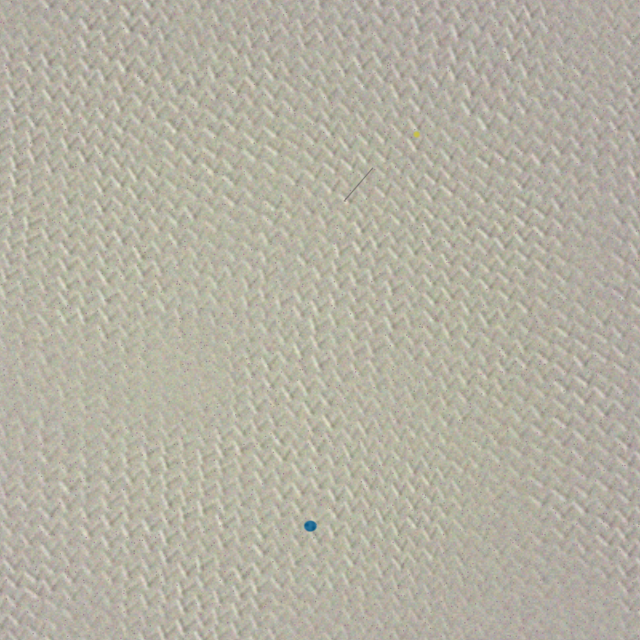
A Shadertoy shader for this texture:

```glsl
// Pale embossed zigzag weave with coloured grain, a blue dot and a thin scratch.

const float CELLS = 35.0;          // weave cells across the canvas
const float GRAIN = 400.0;         // grain cells across the canvas
const vec3 STONE = vec3(0.703, 0.686, 0.636);
const vec3 OLIVE = vec3(0.698, 0.692, 0.617);
const vec3 MAUVE = vec3(0.700, 0.671, 0.650);
const vec3 SPECK = vec3(0.59, 0.49, 0.55);
const vec3 BLUE = vec3(0.13, 0.42, 0.58);
const vec3 YELLOW = vec3(0.80, 0.77, 0.20);
const vec3 SCRATCH = vec3(0.40, 0.39, 0.38);

vec3 hash3(vec2 p) {
    vec3 q = fract(vec3(p.xyx) * vec3(0.1031, 0.1030, 0.0973));
    q += dot(q, q.yxz + 33.33);
    return fract((q.xxy + q.yzz) * q.zyx);
}

// Smooth noise with three independent channels
vec3 noise3(vec2 p) {
    vec2 i = floor(p), f = fract(p);
    f = f * f * (3.0 - 2.0 * f);
    return mix(mix(hash3(i), hash3(i + vec2(1, 0)), f.x),
               mix(hash3(i + vec2(0, 1)), hash3(i + vec2(1, 1)), f.x), f.y);
}

float segmentDistance(vec2 p, vec2 a, vec2 b) {
    vec2 ap = p - a, ab = b - a;
    return length(ap - ab * clamp(dot(ap, ab) / dot(ab, ab), 0.0, 1.0));
}

float coverage(float d, float blur) {
    return 1.0 - smoothstep(-blur, blur, d);
}

// Soft raised thread: lit crest with a shadow on its right side
float thread(vec2 p, float angle, float halfLength, float width) {
    vec2 dir = vec2(cos(angle), sin(angle));
    float along = max(abs(dot(p, dir)) - halfLength, 0.0) / width;
    float across = dot(p, vec2(-dir.y, dir.x)) / width;
    float crest = exp(-across * across);
    float shade = exp(-(across - 1.7) * (across - 1.7));
    return (crest - 0.7 * shade) * exp(-along * along);
}

// Slanted lattice of steep bright threads joined by fainter counter threads
float weave(vec2 p, float turn) {
    float column = floor(p.x), relief = 0.0;
    for (int i = -1; i <= 1; i++) {
        float x = column + float(i) + 0.5;
        float slant = 0.3 * x;
        float row = floor(p.y - slant);
        for (int j = -1; j <= 1; j++) {
            vec2 id = vec2(x, row + float(j) + 0.5);
            vec3 rnd = hash3(id + 80.0);
            vec2 q = p - vec2(x, id.y + slant) - 0.16 * (rnd.xy - 0.5);
            float strength = 0.65 + 0.7 * rnd.z;
            float wobble = turn + 0.3 * (rnd.x - 0.5);
            relief += strength * thread(q, -1.0 + wobble, 0.34, 0.12);
            relief -= 0.5 * strength * thread(q - vec2(0.48, 0.05), 0.87 + wobble, 0.38, 0.11);
        }
    }
    return relief;
}

vec3 surfaceTint(vec2 uv) {
    float cloud = noise3(uv * 3.0 + 7.0).x - 0.5;
    float pink = smoothstep(0.25, 0.75, length(uv - vec2(0.42, 0.45)) + 0.2 * cloud);
    vec3 tint = mix(OLIVE, MAUVE, pink);
    tint = mix(tint, STONE, 0.3);
    float glow = 1.0 - smoothstep(0.1, 0.8, length(uv - vec2(0.3, 0.4)));
    return tint + 0.035 * (glow - 0.35);
}

// Fine colour noise plus sparse dark purple flecks
vec3 addGrain(vec3 color, vec2 uv) {
    vec3 fine = noise3(uv * GRAIN) - 0.5;
    vec3 coarse = noise3(uv * GRAIN * 0.45 + 31.0) - 0.5;
    color += 0.068 * fine + 0.04 * coarse + 0.022 * (fine.x + coarse.y);
    vec2 p = uv * GRAIN * 0.6;
    vec3 rnd = hash3(floor(p) + 211.0);
    float d = length(fract(p) - 0.3 - 0.4 * rnd.xy) - 0.27;
    float fleck = coverage(d, 0.28) * step(0.955, rnd.z);
    return mix(color, SPECK + 0.16 * (rnd.yxy - 0.5), 0.65 * fleck);
}

void mainImage(out vec4 fragColor, in vec2 fragCoord) {
    vec2 uv = fragCoord / iResolution.xy;
    float edge = 1.0 / iResolution.y;

    // Bent weave that fades in and out in broad patches
    vec3 bend = noise3(uv * 4.0 + 3.0) - 0.5;
    float patchNoise = noise3(uv * vec2(6.5, 5.0) + 17.0).y;
    float depth = mix(0.25, 1.0, smoothstep(0.2, 0.7, patchNoise));
    float relief = weave(uv * CELLS + 1.6 * bend.xy, 0.6 * bend.z);
    vec3 color = surfaceTint(uv) + 0.09 * depth * relief;
    color = addGrain(color, uv);

    // Small blemishes
    float scratch = segmentDistance(uv, vec2(0.538, 0.686), vec2(0.582, 0.737)) - 0.0008;
    color = mix(color, SCRATCH, 0.85 * coverage(scratch, edge));
    float yellowDot = length(uv - vec2(0.651, 0.790)) - 0.0045;
    color = mix(color, YELLOW, 0.8 * coverage(yellowDot, 1.5 * edge));
    vec2 q = (uv - vec2(0.485, 0.178)) * vec2(0.9, 1.05);
    float mottling = noise3(uv * 200.0).x - 0.5;
    color = mix(color, BLUE + 0.16 * mottling, coverage(length(q) - 0.0088, 1.2 * edge));

    fragColor = vec4(clamp(color, 0.0, 1.0), 1.0);
}
```
